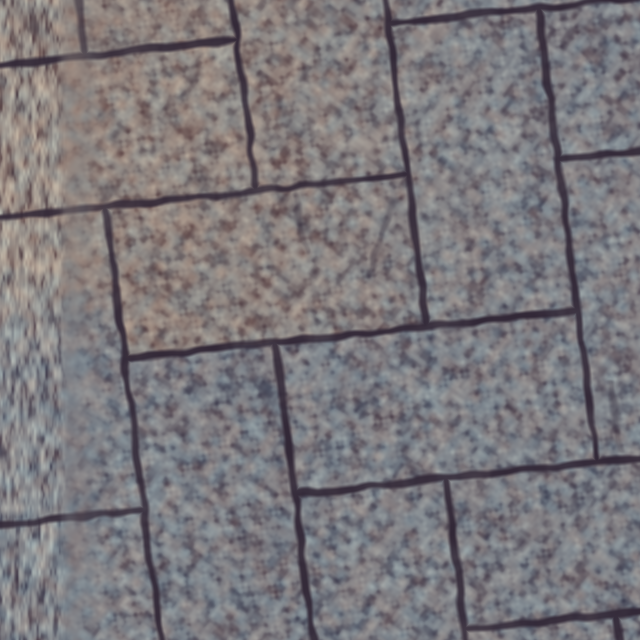
Write a Shadertoy shader that draws this texture.

```glsl
const vec2 PAVING_ORIGIN = vec2(0.195, 0.440);
const vec2 STEP_ACROSS = vec2(0.2357, 0.0247);
const vec2 STEP_DOWN = vec2(0.0300, -0.2365);
const float JOINT_HALF_WIDTH = 0.0042;
const float JOINT_SOFTNESS = 0.0036;
const float JOINT_WOBBLE = 0.006;
const float GRAIN_SCALE = 82.0;
const float GRAIN_CONTRAST = 0.56;
const float BLOCK_VARIATION = 0.03;
const float STRIP_EDGE = 0.098;
const vec2 STRIP_GRAIN_SCALE = vec2(150.0, 48.0);
const float STRIP_CONTRAST = 0.78;
const vec3 JOINT_COLOR = vec3(0.19, 0.15, 0.21);
const vec3 DARK_GRAIN = vec3(0.24, 0.20, 0.26);
const vec3 MID_GRAIN = vec3(0.49, 0.48, 0.50);
const vec3 LIGHT_GRAIN = vec3(0.65, 0.65, 0.64);
const vec3 WARM_TINT = vec3(0.055, 0.022, -0.015);
const vec3 COOL_TINT = vec3(-0.012, 0.002, 0.008);

// Hairline cracks: start and end points
const int CRACK_COUNT = 3;
const vec4 CRACKS[CRACK_COUNT] = vec4[CRACK_COUNT](
    vec4(0.462, 0.694, 0.479, 0.609),
    vec4(0.612, 0.681, 0.573, 0.570),
    vec4(0.957, 0.401, 0.966, 0.297));

float hash(vec2 p) {
    return fract(sin(dot(p, vec2(127.1, 311.7))) * 43758.5453);
}

float noise(vec2 p) {
    vec2 i = floor(p), f = fract(p);
    f = f * f * (3.0 - 2.0 * f);
    return mix(mix(hash(i), hash(i + vec2(1, 0)), f.x),
               mix(hash(i + vec2(0, 1)), hash(i + vec2(1, 1)), f.x), f.y);
}

float grain(vec2 p) {
    return 0.68 * noise(p) + 0.32 * noise(p * 1.9 + 17.3);
}

float segmentDistance(vec2 p, vec2 a, vec2 b) {
    vec2 d = b - a;
    return length(p - a - d * clamp(dot(p - a, d) / dot(d, d), 0.0, 1.0));
}

// Herringbone of 2:1 blocks: returns the block centre and half size
vec4 herringbone(vec2 q) {
    vec2 cell = floor(q);
    float k = mod(cell.x - cell.y, 4.0);
    bool lying = k > 0.5 && k < 2.5;
    vec2 halfSize = lying ? vec2(1.0, 0.5) : vec2(0.5, 1.0);
    if (k > 1.5) cell -= lying ? vec2(1, 0) : vec2(0, 1);
    return vec4(cell + halfSize, halfSize);
}

vec3 grainColor(float level) {
    return level < 0.5 ? mix(DARK_GRAIN, MID_GRAIN, max(level, 0.0) * 2.0)
                       : mix(MID_GRAIN, LIGHT_GRAIN, level * 2.0 - 1.0);
}

void mainImage(out vec4 fragColor, in vec2 fragCoord) {
    vec2 p = fragCoord / iResolution.xy;
    float pixel = 1.0 / min(iResolution.x, iResolution.y);

    // Blocks with slightly ragged edges
    vec2 ragged = vec2(noise(p * 38.0), noise(p * 38.0 + 51.0)) - 0.5;
    mat2 paving = mat2(STEP_ACROSS, STEP_DOWN);
    vec2 q = inverse(paving) * (p + ragged * JOINT_WOBBLE - PAVING_ORIGIN);
    vec4 block = herringbone(q);
    vec2 centre = PAVING_ORIGIN + paving * block.xy;
    vec2 inset = block.zw - abs(q - block.xy);
    float edge = min(inset.x, inset.y) * length(STEP_ACROSS);

    // Smeared strip at the left, followed by a faded band
    float strip = 1.0 - smoothstep(STRIP_EDGE - 0.012, STRIP_EDGE + 0.012, p.x);
    float faded = (1.0 - strip) * (1.0 - smoothstep(STRIP_EDGE, 0.19, p.x));

    // Stone grain
    vec2 turned = mat2(0.8, 0.6, -0.6, 0.8) * p;
    float stone = (grain(turned * GRAIN_SCALE) - 0.5) * GRAIN_CONTRAST;
    float streak = (grain(p * STRIP_GRAIN_SCALE) - 0.5) * STRIP_CONTRAST;
    float speckle = mix(stone * (1.0 - 0.6 * faded), streak, strip);
    float patches = (noise(p * 9.0) - 0.5) * 0.06;
    float shade = (hash(block.xy) - 0.5) * BLOCK_VARIATION;
    float level = 0.53 + 1.55 * speckle + patches + shade + 0.08 * strip;
    vec3 color = grainColor(level);

    // Warm upper left, cool elsewhere, with faint colour flecks
    float warmth = smoothstep(0.42, 0.52, mix(centre.y, p.y, 0.5))
                 * (1.0 - smoothstep(0.25, 0.9, p.x));
    color += mix(COOL_TINT, WARM_TINT, warmth);
    color += (noise(turned * 60.0 + 90.0) - 0.5) * vec3(0.05, -0.02, -0.05);

    // Cracks
    for (int i = 0; i < CRACK_COUNT; i++) {
        float d = segmentDistance(p + ragged * 0.012, CRACKS[i].xy, CRACKS[i].zw);
        float crack = 1.0 - smoothstep(0.001, 0.007 + pixel, d);
        color = mix(color, JOINT_COLOR, 0.45 * crack * (0.4 + 0.6 * noise(p * 45.0)));
    }

    // Dark joints of uneven width and strength
    float width = JOINT_HALF_WIDTH * (0.65 + 0.7 * noise(p * 30.0 + 7.0));
    float soft = JOINT_SOFTNESS + pixel;
    float joint = 1.0 - smoothstep(width - 0.5 * soft, width + soft, edge);
    joint *= (0.78 + 0.22 * noise(p * 24.0 + 33.0)) * (1.0 - 0.4 * faded);
    color = mix(color, JOINT_COLOR, joint);

    fragColor = vec4(clamp(color, 0.0, 1.0), 1.0);
}
```
